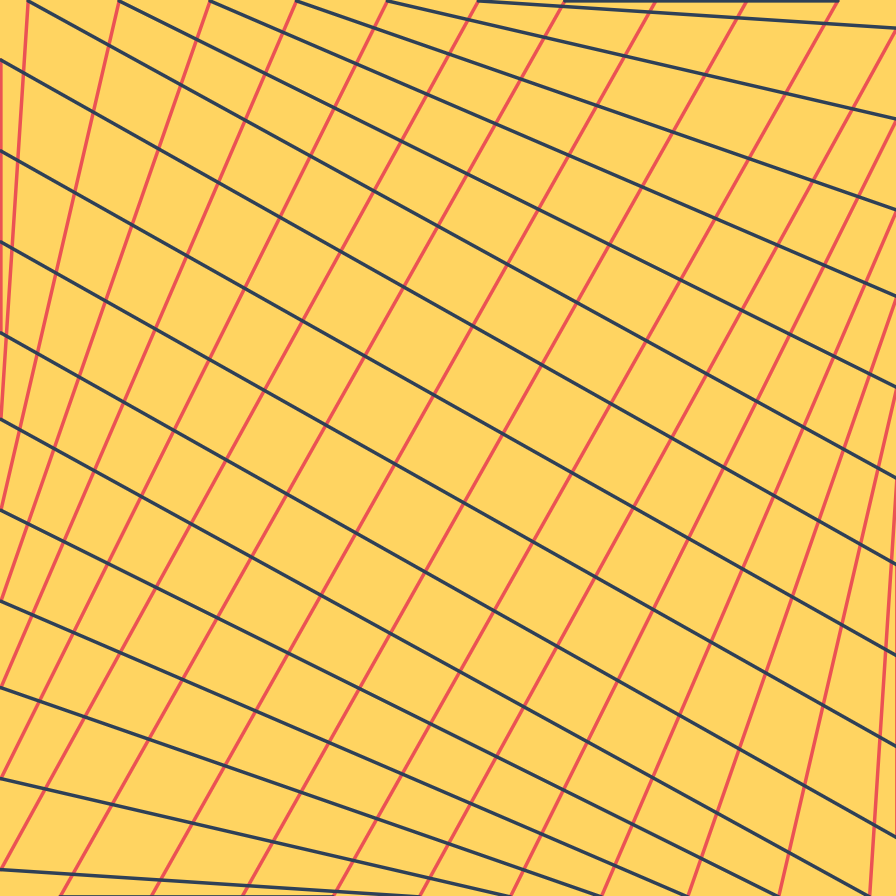
Reproduce this pattern procedurally as a Shadertoy shader.

```glsl
#define PEGS_PER_SIDE 10
#define NOTCHES 197.0
#define FIRST_NOTCH 6.75
#define THREAD_WIDTH 0.0039
#define NUDGE 0.001
#define DARK_SUM 15
#define RED_SUM 35
#define GROUND vec3(1.00, 0.83, 0.38)
#define RED vec3(0.92, 0.32, 0.33)
#define DARK vec3(0.18, 0.25, 0.34)

const int PEGS = 4 * PEGS_PER_SIDE;

// Peg on the frame, counted clockwise from the top left; y points down.
// Pegs snap to whole notches, so their spacing varies slightly.
vec2 pegPosition(int index) {
    int k = (index + PEGS) % PEGS;
    int side = k / PEGS_PER_SIDE;
    float pitch = NOTCHES / float(PEGS_PER_SIDE);
    float t = floor(float(k % PEGS_PER_SIDE) * pitch + FIRST_NOTCH) / NOTCHES;
    if (side == 0) return vec2(t, 0.0);
    if (side == 1) return vec2(1.0, t);
    if (side == 2) return vec2(1.0 - t, 1.0);
    return vec2(0.0, 1.0 - t);
}

float segmentDistance(vec2 p, vec2 a, vec2 b) {
    vec2 pa = p - a, ba = b - a;
    return length(pa - ba * clamp(dot(pa, ba) / dot(ba, ba), 0.0, 1.0));
}

// Nearest thread among those joining pegs whose indices share one odd sum
float threadDistance(vec2 p, int indexSum) {
    int first = (indexSum + 1) / 2;
    float d = 1.0;
    for (int i = 0; i < PEGS / 2; i++) {
        int a = first + i;
        d = min(d, segmentDistance(p, pegPosition(a), pegPosition(indexSum - a)));
    }
    return d;
}

float coverage(float d, float pixel) {
    return clamp((0.5 * THREAD_WIDTH - d) / pixel + 0.5, 0.0, 1.0);
}

void mainImage(out vec4 fragColor, in vec2 fragCoord) {
    vec2 uv = fragCoord / iResolution.xy;
    vec2 p = vec2(uv.x, 1.0 - uv.y) - NUDGE;
    float pixel = 1.0 / min(iResolution.x, iResolution.y);

    // Dark threads lie over the red ones
    vec3 color = mix(GROUND, RED, coverage(threadDistance(p, RED_SUM), pixel));
    color = mix(color, DARK, coverage(threadDistance(p, DARK_SUM), pixel));
    fragColor = vec4(color, 1.0);
}
```
